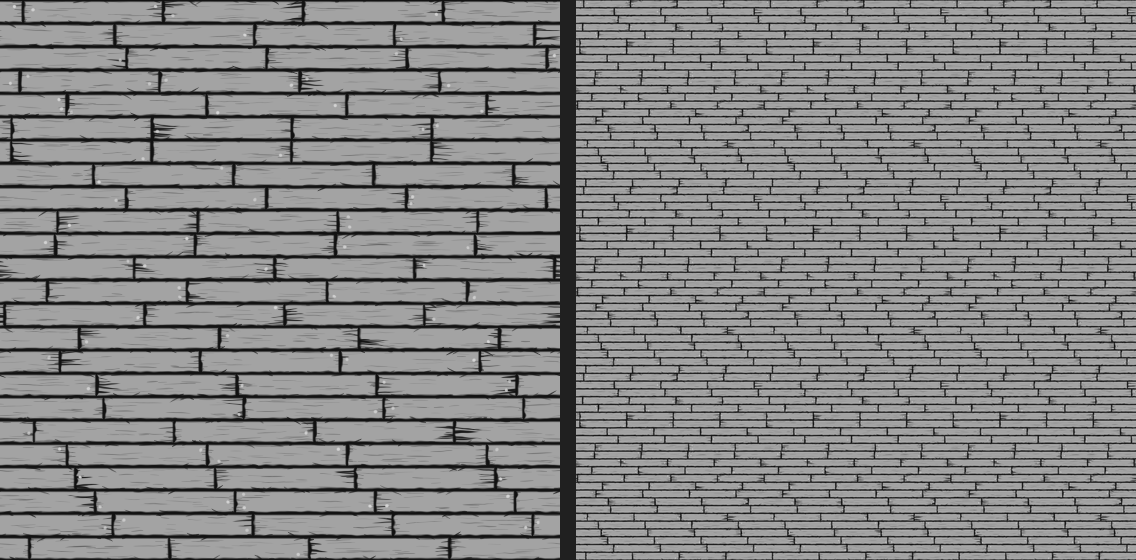
Left: one tile. Right: repeated 3 by 3.
A Shadertoy shader for this texture:

```glsl
// Weathered grey floor planks in staggered rows, parted by soft black seams.
// Each plank gets hashed grain strokes, splits at its ends, chipped long edges
// and pale nail heads; all ids wrap, so the canvas tiles.
#define ROWS 24.0
#define PLANKS 4.0
#define SEAM_WIDTH 0.125
#define JOINT_WIDTH 0.115
#define WOBBLE 0.06
#define GRAIN_COUNT 18
#define SPLIT_COUNT 6
#define CHIP_COUNT 10
#define NAIL_CHANCE 0.27
#define NAIL_RADIUS 0.068
#define WOOD vec3(0.64)
#define INK vec3(0.07)

const vec3 GRAIN = vec3(0.36);
const vec3 NAIL = vec3(0.84);

vec4 hash4(vec3 k) {
    float s = dot(k, vec3(12.9898, 78.233, 37.719));
    return fract(sin(s + vec4(0.0, 1.7, 3.1, 5.3)) * 43758.5453);
}

// Value noise that wraps after "period" cells.
float wrapNoise(vec2 p, vec2 period) {
    vec2 i = floor(p), f = fract(p);
    f = f * f * (3.0 - 2.0 * f);
    vec2 a = mod(i, period), b = mod(i + 1.0, period);
    float low = mix(hash4(vec3(a, 7.0)).x, hash4(vec3(b.x, a.y, 7.0)).x, f.x);
    float high = mix(hash4(vec3(a.x, b.y, 7.0)).x, hash4(vec3(b, 7.0)).x, f.x);
    return mix(low, high, f.y);
}

// Coverage of a slanted stroke that tapers to both ends; d is from its centre.
float stroke(vec2 d, float halfLength, float halfWidth, float slope, float soft) {
    float t = d.x / halfLength;
    float taper = max(1.0 - t * t, 0.0);
    float dist = abs(d.y - slope * d.x) - halfWidth * taper;
    return smoothstep(soft, -soft, dist) * smoothstep(0.0, 0.4, taper);
}

void mainImage(out vec4 fragColor, in vec2 fragCoord) {
    vec2 uv = fragCoord / iResolution.xy;
    float soft = max(0.035, 0.8 * ROWS / iResolution.y);
    float aspect = ROWS / PLANKS;

    // Plank layout: q is measured in row heights from the plank's lower left.
    vec2 period = vec2(80.0, 120.0);
    float rough = wrapNoise(uv * period, period) - 0.5;
    vec2 p = uv * vec2(PLANKS, ROWS);
    p.y += WOBBLE * 0.5 * rough;
    float row = mod(floor(p.y), ROWS);
    p.x += hash4(vec3(row, 3.0, 11.0)).x + WOBBLE * rough / aspect;
    vec2 id = vec2(mod(floor(p.x), PLANKS), row);
    vec2 q = fract(p) * vec2(aspect, 1.0);
    vec3 color = WOOD;

    // Fine grain along the plank.
    for (int i = 0; i < GRAIN_COUNT; i++) {
        vec4 h = hash4(vec3(id, float(i) + 20.0));
        vec4 g = hash4(vec3(id, float(i) + 60.0));
        float line = stroke(q - h.xy * vec2(aspect, 1.0), mix(0.2, 0.75, h.z),
                            mix(0.005, 0.024, g.x), 0.12 * (g.y - 0.5), soft);
        color = mix(color, GRAIN, line * mix(0.15, 0.75, h.w));
    }

    // Dark splits running in from both ends; some ends stay sound.
    for (int end = 0; end < 2; end++) {
        float e = float(end);
        float wear = hash4(vec3(id, 101.0 + e)).x;
        wear *= wear;
        for (int i = 0; i < SPLIT_COUNT; i++) {
            vec4 h = hash4(vec3(id, 110.0 + e * 20.0 + float(i)));
            vec2 d = q - vec2(e * aspect, mix(0.1, 0.9, h.x));
            float reach = mix(0.18, 0.35 + wear, h.y);
            float split = stroke(d, reach, mix(0.01, 0.05, h.z * wear),
                                 0.25 * (h.w - 0.5), soft);
            color = mix(color, INK, split * mix(0.35, 0.95, wear));
        }
    }

    // Slanted chips along the upper and lower edges.
    for (int i = 0; i < CHIP_COUNT; i++) {
        vec4 h = hash4(vec3(id, float(i) + 160.0));
        vec2 d = q - vec2(h.x * aspect, mix(0.06, 0.94, step(0.5, h.y)));
        float chip = stroke(d, mix(0.1, 0.38, h.z * h.z), 0.035,
                            1.3 * (h.w - 0.5), soft);
        color = mix(color, INK, chip * mix(0.35, 0.8, fract(h.y * 9.0)));
    }

    // Long seams and end joints.
    float seam = min(q.y, 1.0 - q.y) + 0.025 * rough;
    float joint = min(q.x, aspect - q.x) + 0.05 * rough;
    float gap = max(smoothstep(SEAM_WIDTH, 0.02, seam),
                    smoothstep(JOINT_WIDTH, 0.02, joint));
    color = mix(color, INK, gap);

    // Nail heads, up to two at each end.
    for (int i = 0; i < 4; i++) {
        vec4 h = hash4(vec3(id, float(i) + 200.0));
        float inset = mix(0.2, 0.5, h.x);
        float x = i < 2 ? inset : aspect - inset;
        float dist = length(q - vec2(x, mix(0.17, 0.83, h.y))) - NAIL_RADIUS;
        float head = smoothstep(soft, -soft, dist) * step(h.z, NAIL_CHANCE);
        color = mix(color, NAIL, head * mix(0.65, 1.0, h.w));
    }

    fragColor = vec4(color, 1.0);
}
```
